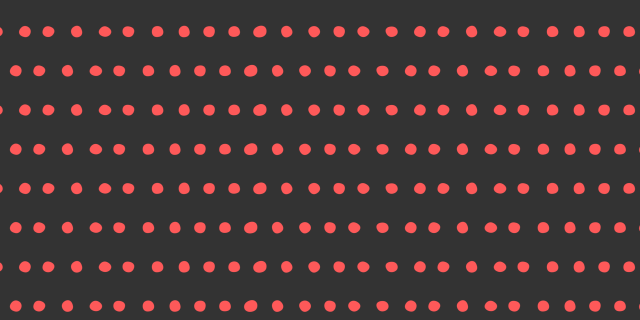
Write a WebGL 1 fragment shader that draws this pattern.

```glsl
precision highp float;
// Rows of hand-dabbed coral dots on charcoal, alternate rows slid sideways.
// Each row repeats a cycle of fifteen dots; harmonics of the cycle set their
// uneven spacing, and a hashed angular wobble makes each outline irregular.
uniform vec2 u_resolution;

const float TAU = 6.2831853;
const float DOTS = 15.0;
const vec2 PITCH = vec2(31.6, 47.05);

float hash(float n) {
  return fract(sin(n * 12.9898 + 4.1) * 4375.85);
}

// Sideways drift of a dot from even spacing, periodic over the cycle
float drift(float dotId) {
  float a = TAU * dotId / DOTS;
  vec4 strong = sin(a * vec4(1.0, 3.0, 4.0, 5.0) + vec4(-0.616, 0.546, 2.672, 2.351));
  vec3 weak = sin(a * vec3(2.0, 6.0, 7.0) + vec3(-2.52, 1.37, -0.186));
  return dot(strong, vec4(1.437, 0.818, 1.007, 1.313))
       + dot(weak, vec3(0.295, 0.587, 0.298)) - 1.333;
}

// Approximate signed distance to one irregular dab
float dabDistance(vec2 v, float dotId) {
  // The last two of every five dots are squashed, as is the second dot
  float squashed = max(step(2.5, mod(dotId, 5.0)), 1.0 - step(0.5, abs(dotId - 1.0)));
  float large = 1.0 - step(0.5, abs(dotId - 9.0));
  v /= mix(vec2(1.0), vec2(1.06, 0.93), squashed);

  float angle = atan(v.y, v.x + 0.0001);
  float radius = 6.8 + 0.75 * large;
  radius += 0.16 * sin(2.0 * angle + TAU * hash(dotId)) * (1.0 - large);
  radius += 0.14 * sin(3.0 * angle + TAU * hash(dotId + 31.0));
  radius += 0.10 * sin(4.0 * angle + TAU * hash(dotId + 67.0));
  radius += 0.45 * large * sin(2.0 * angle);
  return length(v) - radius;
}

void main() {
  // The canvas is 384 units high
  float pixel = 384.0 / u_resolution.y;
  vec2 p = gl_FragCoord.xy * pixel - vec2(30.0, 16.7);

  // Nearest row, with every other one moved left
  float row = floor(p.y / PITCH.y + 0.5);
  p.x += 11.0 * (1.0 - mod(row, 2.0));

  // Nearest dot and its place in the cycle
  float column = floor(p.x / PITCH.x + 0.5);
  float dotId = floor(mod(column + 0.5, DOTS));
  vec2 local = p - vec2(column, row) * PITCH;
  local.x -= drift(dotId);

  float edge = 0.7 * pixel;
  float coverage = 1.0 - smoothstep(-edge, edge, dabDistance(local, dotId));
  vec3 charcoal = vec3(0.2);
  vec3 coral = vec3(0.995, 0.35, 0.35);
  gl_FragColor = vec4(mix(charcoal, coral, coverage), 1.0);
}
```
